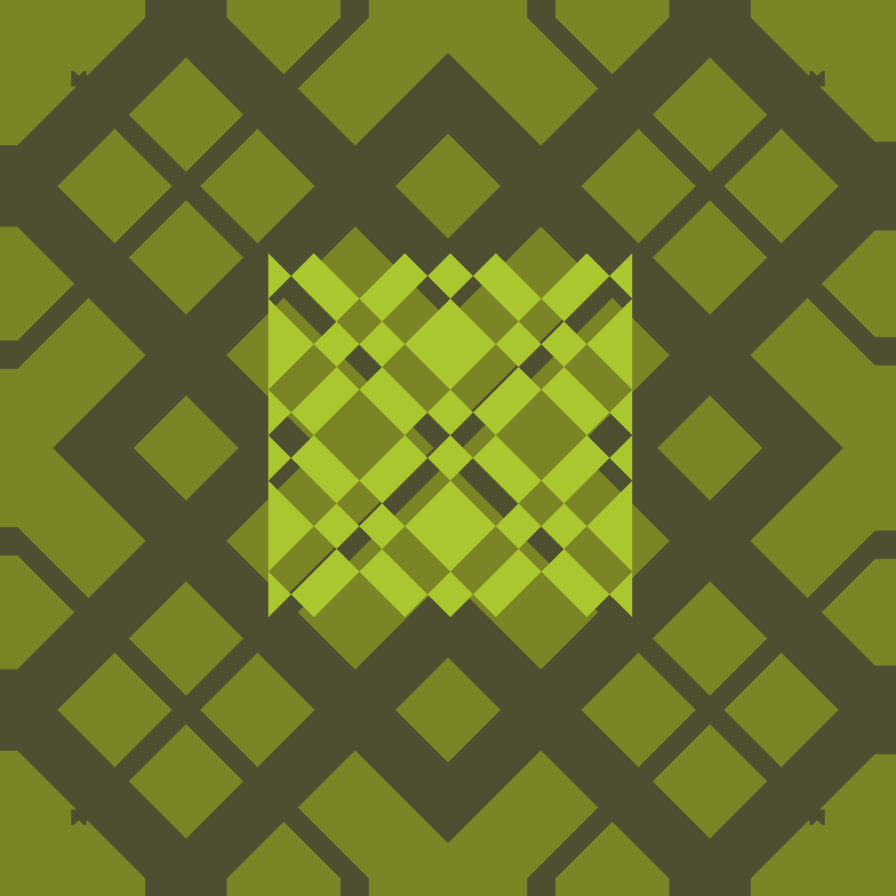
A Shadertoy shader for this pattern:

```glsl
#define PERIOD 0.5846
#define ARM_LENGTH 0.3509
#define ARM_WIDTH 0.1436
#define GROOVE 0.0158
#define STUD 0.0586
#define TILE 0.2031
#define PANEL_CENTER vec2(0.0026, 0.0143)
#define CHIP_CENTER 0.412
#define CHIP_SIZE 0.0085

const vec3 DARK = vec3(0.306, 0.306, 0.190);
const vec3 OLIVE = vec3(0.486, 0.522, 0.146);
const vec3 LIME = vec3(0.670, 0.780, 0.190);

// Diagonal axes; a diamond becomes a box here
vec2 diagonal(vec2 p) {
    return vec2(p.x + p.y, p.x - p.y);
}

float box(vec2 p, vec2 halfSize) {
    vec2 d = abs(p) - halfSize;
    return max(d.x, d.y);
}

// Signed field of the lattice: negative on olive, positive on dark
float lattice(vec2 p) {
    vec2 cell = floor(p / PERIOD + 0.5);
    vec2 q = abs(p - cell * PERIOD);
    vec2 d = diagonal(q);

    // Diagonal plus with a thin groove, left solid in the corner cells
    float plus = min(box(d, vec2(ARM_LENGTH, ARM_WIDTH)),
                     box(d, vec2(ARM_WIDTH, ARM_LENGTH)));
    float groove = GROOVE - min(abs(d.x), abs(d.y));
    if (cell.x * cell.y == 0.0) plus = max(plus, groove);

    // Four-part diamond on the cell corners
    vec2 c = diagonal(q - 0.5 * PERIOD);
    float cluster = max(box(c, vec2(ARM_WIDTH)),
                        GROOVE - min(abs(c.x), abs(c.y)));

    // Single diamonds on the cell sides
    float stud = min(box(diagonal(q - vec2(0.5 * PERIOD, 0.0)), vec2(STUD)),
                     box(diagonal(q - vec2(0.0, 0.5 * PERIOD)), vec2(STUD)));
    return min(plus, min(cluster, stud));
}

// Soft alternating sign of stripes with widths 1 : 2 : 1
float stripes(float s, float px) {
    float t = s / TILE;
    float parity = 1.0 - 2.0 * mod(floor(t), 2.0);
    float m = abs(fract(t) - 0.5);
    float edge = min(m - 0.25, 0.5 - m) * TILE;
    return parity * clamp(edge / px, -1.0, 1.0);
}

float cover(float d, float px) {
    return 1.0 - smoothstep(-px, px, d);
}

void mainImage(out vec4 fragColor, in vec2 fragCoord) {
    vec2 p = fragCoord / iResolution.xy - 0.5;
    float px = 0.8 / min(iResolution.x, iResolution.y);

    // Lattice, stretched straight outward along the border
    vec2 held = clamp(p, vec2(-0.4805), vec2(0.4766, 0.4805));
    vec3 color = mix(DARK, OLIVE, cover(lattice(held), px * 1.4));

    // Notched chips near the four corners
    vec2 chipPos = abs(p) - CHIP_CENTER;
    float notch = CHIP_SIZE * 0.6 - abs(chipPos.x) - abs(chipPos.y - CHIP_SIZE);
    float chip = max(box(chipPos, vec2(CHIP_SIZE)), notch);
    color = mix(color, DARK, cover(chip, px));

    // Central panel of see-through diagonal checks
    vec2 local = p - PANEL_CENTER;
    vec2 d = diagonal(local);
    float checks = 0.5 - 0.5 * stripes(d.x, px) * stripes(d.y, px);
    float panel = cover(box(local, vec2(TILE)), px * 0.7);
    color = mix(color, LIME, checks * panel);

    fragColor = vec4(color, 1.0);
}
```
